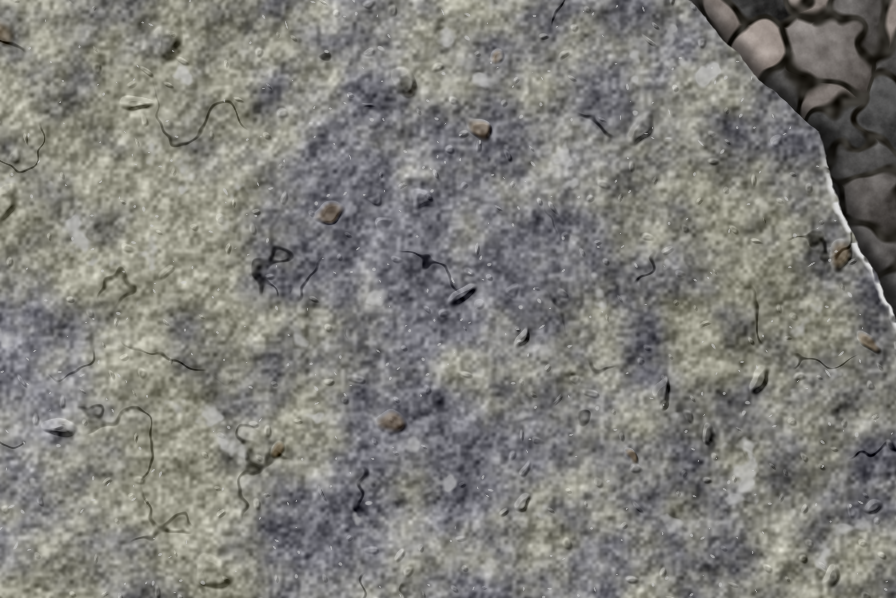
Give the GLSL for this texture, as a Shadertoy shader.

```glsl
// Weathered grey stone slab with pits, cracks and pale flecks, and a corner
// of loose gravel. A noise height field is lit from the upper left, then
// tinted with olive and blue-grey patches; the gravel is a Voronoi pattern.

const vec3 BLUE_GREY = vec3(0.455, 0.455, 0.485);
const vec3 OLIVE = vec3(0.545, 0.540, 0.480);
const vec3 PALE = vec3(0.80, 0.80, 0.80);
const vec3 TAN = vec3(0.62, 0.53, 0.41);
const vec3 SOIL = vec3(0.13, 0.12, 0.10);
const vec3 GRAVEL_DARK = vec3(0.25, 0.25, 0.25);
const vec3 GRAVEL_PALE = vec3(0.68, 0.63, 0.60);
const vec2 TO_LIGHT = vec2(-0.6, 0.8);
const float RELIEF_GAIN = 0.072;
const float RELIEF_STEP = 0.0025;
const float GRAIN_GAIN = 0.30;
const float GRAVEL_SCALE = 11.0;

float hash(vec2 p) {
    vec3 q = fract(p.xyx * 0.1031);
    q += dot(q, q.yzx + 33.33);
    return fract((q.x + q.y) * q.z);
}

vec2 hash2(vec2 p) {
    return vec2(hash(p), hash(p + 71.7));
}

float noise(vec2 p) {
    vec2 i = floor(p), f = fract(p);
    f = f * f * (3.0 - 2.0 * f);
    return mix(mix(hash(i), hash(i + vec2(1, 0)), f.x),
               mix(hash(i + vec2(0, 1)), hash(i + vec2(1, 1)), f.x), f.y);
}

mat2 turn(float a) {
    return mat2(cos(a), sin(a), -sin(a), cos(a));
}

float fbm(vec2 p) {
    float sum = 0.0, amp = 0.5;
    for (int i = 0; i < 4; i++) {
        sum += amp * noise(p);
        p = turn(0.6) * p * 2.03 + 17.3;
        amp *= 0.5;
    }
    return sum / 0.9375;
}

// Scattered oval hollows: x is the depth profile, y the radius in canvas units
vec2 pits(vec2 p, float scale, float share) {
    vec2 q = turn(0.5) * p * scale;
    vec2 cell = floor(q) + scale * 3.0;
    float present = step(hash(cell + 5.0), share);
    vec2 d = fract(q) - mix(vec2(0.3), vec2(0.7), hash2(cell));
    d = turn(6.28 * hash(cell + 9.0)) * d;
    d.x *= 1.0 + 1.3 * hash(cell + 13.0);
    float r = mix(0.12, 0.29, hash(cell + 21.0));
    return vec2(present * smoothstep(r, r * 0.4, length(d)), r / scale);
}

vec2 warp(vec2 p) {
    return p + 0.016 * (vec2(noise(p * 38.0), noise(p * 38.0 + 40.0)) - 0.5);
}

float height(vec2 p) {
    float h = 0.0, freq = 13.0;
    for (int i = 0; i < 4; i++) {
        h += noise(turn(float(i)) * p * freq + 9.0 * float(i)) / freq;
        freq *= 2.1;
    }
    vec2 w = warp(p);
    vec2 big = pits(w, 8.0, 0.32), small = pits(w + 3.1, 25.0, 0.30);
    return h - 1.7 * big.x * big.y - 1.2 * small.x * small.y;
}

vec3 slab(vec2 p) {
    // Broad stains, lighter and greener to the left
    float stain = fbm(p * 3.2 + 4.0), mottle = fbm(p * 13.0 + 20.0);
    float green = smoothstep(0.36, 0.68, 0.6 * stain + 0.4 * mottle + 0.07 - 0.08 * p.x);
    vec3 col = mix(BLUE_GREY, OLIVE, green);
    col += 0.035 - 0.045 * p.x + 0.30 * (mottle - 0.5);

    // Directional light on the relief
    vec2 e = TO_LIGHT * RELIEF_STEP;
    float slope = (height(p - e) - height(p + e)) / (2.0 * RELIEF_STEP);
    col += clamp(-RELIEF_GAIN * slope, -0.30, 0.16);

    // Hollow floors, some of them tan
    vec2 w = warp(p);
    float hollow = pits(w, 8.0, 0.32).x;
    col = mix(col, TAN, 0.45 * hollow * smoothstep(0.56, 0.70, noise(p * 9.0 + 60.0)));
    col -= 0.07 * hollow;

    // Short broken cracks
    float line = abs(fbm(p * 6.0 + 33.0) - 0.5);
    float broken = smoothstep(0.58, 0.72, noise(p * 11.0 + 80.0));
    col -= 0.22 * broken * smoothstep(0.016, 0.002, line);

    // Mineral grain and pale flecks
    float grain = 0.65 * noise(p * 150.0) + 0.5 * noise(turn(0.7) * p * 80.0) - 0.575;
    col += GRAIN_GAIN * grain;
    vec2 fleck = pits(w + 7.7, 55.0, 0.10);
    col = mix(col, PALE, 0.6 * fleck.x);
    float crust = smoothstep(0.70, 0.80, fbm(p * 16.0 + 51.0));
    return mix(col, PALE, 0.6 * crust);
}

vec3 gravel(vec2 p) {
    vec2 q = p * GRAVEL_SCALE + 0.5 * vec2(noise(p * 25.0), noise(p * 25.0 + 9.0));
    vec2 base = floor(q), id = base, offset = vec2(0);
    float near = 9.0, second = 9.0;
    for (int k = 0; k < 9; k++) {
        vec2 c = base + vec2(k % 3, k / 3) - 1.0;
        vec2 d = q - c - hash2(c);
        float dist = length(d);
        second = min(second, max(dist, near));
        if (dist < near) { near = dist; id = c; offset = d; }
    }
    float tone = hash(id + 31.0);
    vec3 stone = mix(GRAVEL_DARK, GRAVEL_PALE, tone * tone);
    stone += 0.16 * dot(offset, TO_LIGHT) + 0.28 * (fbm(p * 45.0) - 0.5);
    vec3 soil = SOIL + 0.25 * (noise(p * 70.0) - 0.4);
    return mix(soil, stone, smoothstep(0.05, 0.22, second - near));
}

// Horizontal position of the slab's broken right edge at height y
float edgeAt(float y) {
    vec2 corner[5] = vec2[5](vec2(1.15, 1.0), vec2(1.28, 0.86), vec2(1.37, 0.78),
                             vec2(1.405, 0.65), vec2(1.50, 0.47));
    float x = corner[0].x;
    for (int i = 0; i < 4; i++) {
        vec2 a = corner[i], b = corner[i + 1];
        x += (b.x - a.x) * clamp((a.y - y) / (a.y - b.y), 0.0, 1.0);
    }
    return x + step(y, 0.47) * (0.47 - y) * 0.55;
}

void mainImage(out vec4 fragColor, in vec2 fragCoord) {
    vec2 p = fragCoord / iResolution.y;
    float px = 1.0 / iResolution.y;
    float outside = 0.8 * (p.x - edgeAt(p.y)) + 0.014 * (fbm(p * 24.0) - 0.5);

    vec3 ground = gravel(p) * mix(0.45, 1.0, smoothstep(0.0, 0.035, outside));
    vec3 stone = slab(p);

    // Freshly chipped white rim
    float rim = smoothstep(-0.010, -0.003, outside) * smoothstep(0.80, 0.66, p.y);
    stone = mix(stone, vec3(0.86), rim * smoothstep(0.25, 0.5, noise(p * 60.0)));

    vec3 col = mix(stone, ground, smoothstep(-px, px, outside));
    fragColor = vec4(clamp(col, 0.0, 1.0), 1.0);
}
```
